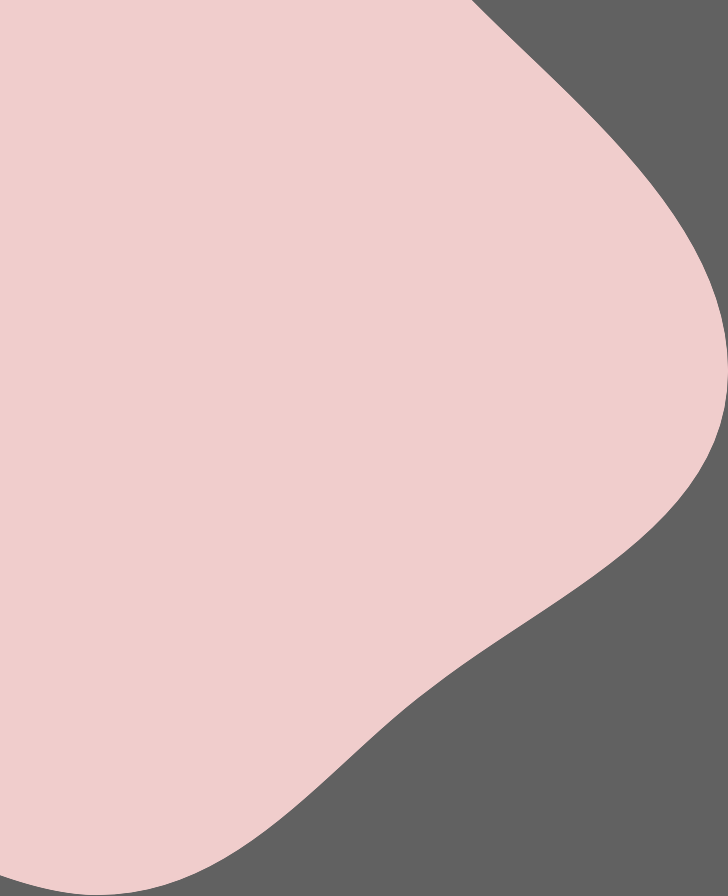
This background is drawn by a Shadertoy shader. Its source:

```glsl
// A flat pink blob with a wavy right and lower rim on a grey ground.
// The rim is a chain of cubic Bezier curves, flattened into short segments;
// distance to the nearest one smooths the edge, ray crossings give the inside.

#define BLOB_COLOR vec3(0.941, 0.803, 0.800)
#define GROUND_COLOR vec3(0.380, 0.380, 0.380)
#define CURVES 4
#define STEPS 24
#define EDGE_PIXELS 1.0

// Control points as fractions of the canvas; neighbours share their end point.
const vec2 RIM[13] = vec2[13](
    vec2(0.648, 1.000), vec2(0.788, 0.885), vec2(1.000, 0.753),
    vec2(1.000, 0.586), vec2(1.000, 0.414), vec2(0.756, 0.336),
    vec2(0.592, 0.232), vec2(0.450, 0.147), vec2(0.330, 0.001),
    vec2(0.133, 0.001), vec2(0.072, 0.001), vec2(0.000, 0.021),
    vec2(-0.064, 0.044));

// Carries the rim on above the canvas, so the top row stays smooth.
const vec2 RIM_LEAD_IN = vec2(0.584, 1.052);

vec2 cubicBezier(vec2 a, vec2 b, vec2 c, vec2 d, float t) {
    float s = 1.0 - t;
    return s * s * s * a + 3.0 * s * s * t * b + 3.0 * s * t * t * c + t * t * t * d;
}

float segmentDistance(vec2 p, vec2 a, vec2 b) {
    vec2 along = b - a;
    float h = clamp(dot(p - a, along) / dot(along, along), 0.0, 1.0);
    return length(p - a - h * along);
}

// True if a ray from p towards the right meets the segment.
bool crossesRay(vec2 p, vec2 a, vec2 b) {
    if ((a.y > p.y) == (b.y > p.y)) return false;
    return p.x < mix(a.x, b.x, (p.y - a.y) / (b.y - a.y));
}

// Signed distance to the rim, negative inside the blob.
float blobDistance(vec2 p, vec2 scale) {
    vec2 from = RIM[0] * scale;
    vec2 lead = RIM_LEAD_IN * scale;
    float nearest = segmentDistance(p, lead, from);
    bool inside = crossesRay(p, lead, from);

    for (int curve = 0; curve < CURVES; curve++) {
        int k = 3 * curve;
        for (int i = 1; i <= STEPS; i++) {
            float t = float(i) / float(STEPS);
            vec2 to = scale * cubicBezier(RIM[k], RIM[k + 1], RIM[k + 2], RIM[k + 3], t);
            nearest = min(nearest, segmentDistance(p, from, to));
            if (crossesRay(p, from, to)) inside = !inside;
            from = to;
        }
    }
    return inside ? -nearest : nearest;
}

void mainImage(out vec4 fragColor, in vec2 fragCoord) {
    // Canvas height is one unit, so distances are the same both ways.
    vec2 scale = iResolution.xy / iResolution.y;
    vec2 p = fragCoord / iResolution.y;

    float halfEdge = 0.5 * EDGE_PIXELS / iResolution.y;
    float ground = smoothstep(-halfEdge, halfEdge, blobDistance(p, scale));
    fragColor = vec4(mix(BLOB_COLOR, GROUND_COLOR, ground), 1.0);
}
```
